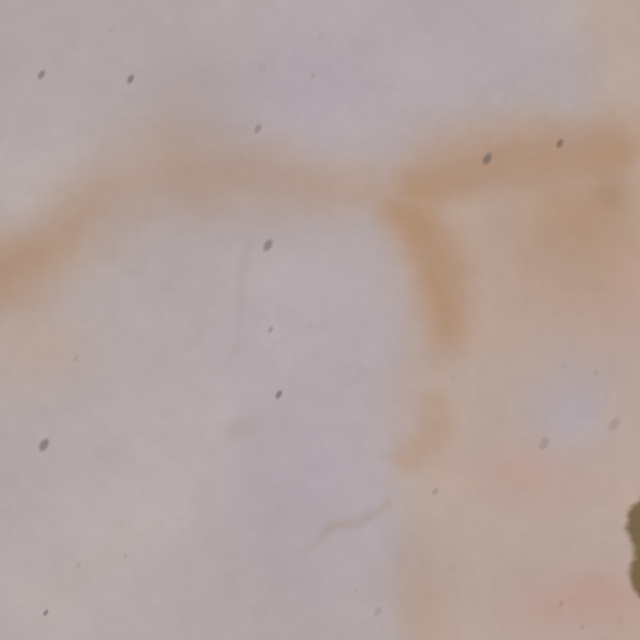
Write a Shadertoy shader that draws this texture.

```glsl
// Weathered pale marble: lilac-grey clouds, ochre stains, faint veins and dark pits.

const vec3 GREY  = vec3(0.695, 0.652, 0.652);
const vec3 LILAC = vec3(0.682, 0.642, 0.678);
const vec3 PALE  = vec3(0.728, 0.682, 0.672);
const vec3 BEIGE = vec3(0.720, 0.637, 0.590);
const vec3 TAUPE = vec3(0.650, 0.580, 0.545);
const vec3 OCHRE = vec3(0.680, 0.545, 0.440);
const vec3 ROSE  = vec3(0.725, 0.590, 0.555);
const vec3 OLIVE = vec3(0.420, 0.350, 0.230);
const vec3 PIT   = vec3(0.400, 0.350, 0.350);

float hash(vec2 p) {
    return fract(sin(dot(p, vec2(127.1, 311.7))) * 43758.5453);
}

float noise(vec2 p) {
    vec2 i = floor(p), f = fract(p);
    f = f * f * (3.0 - 2.0 * f);
    return mix(mix(hash(i), hash(i + vec2(1, 0)), f.x),
               mix(hash(i + vec2(0, 1)), hash(i + vec2(1, 1)), f.x), f.y);
}

float fbm(vec2 p) {
    float sum = 0.0, amp = 0.5;
    for (int i = 0; i < 5; i++) {
        sum += amp * noise(p);
        p = mat2(1.6, 1.2, -1.2, 1.6) * p + 7.3;
        amp *= 0.5;
    }
    return sum / 0.97;
}

// Soft elliptical cloud
float blob(vec2 p, vec2 centre, vec2 radius) {
    vec2 d = (p - centre) / radius;
    return exp(-dot(d, d));
}

// Soft stroke along a segment
float stroke(vec2 p, vec2 a, vec2 b, float width) {
    vec2 ab = b - a;
    float t = clamp(dot(p - a, ab) / dot(ab, ab), 0.0, 1.0);
    float d = length(p - a - ab * t) / width;
    return exp(-d * d);
}

// Sparse tilted pits, one candidate per cell
float pits(vec2 p, float cells, float chance) {
    vec2 base = floor(p * cells);
    float mask = 0.0;
    for (int y = -1; y <= 1; y++)
    for (int x = -1; x <= 1; x++) {
        vec2 id = base + vec2(x, y);
        vec2 centre = id + 0.2 + 0.6 * vec2(hash(id + 3.1), hash(id + 8.7));
        vec2 d = p * cells - centre;
        d = vec2(0.85 * d.x - 0.5 * d.y, 0.5 * d.x + 0.85 * d.y);
        float size = mix(0.04, 0.09, hash(id + 5.9));
        float shape = 1.0 - smoothstep(size * 0.4, size * 1.3, length(d * vec2(1.0, 0.6)));
        mask = max(mask, shape * step(hash(id), chance) * hash(id + 1.7));
    }
    return mask;
}

void mainImage(out vec4 fragColor, in vec2 fragCoord) {
    vec2 uv = fragCoord / iResolution.xy;
    vec2 warp = vec2(fbm(uv * 5.0), fbm(uv * 5.0 + 19.0)) - 0.5;
    vec2 p = uv + 0.12 * warp;
    float mottle = fbm(uv * 9.0 + 31.0);

    // Cool ground
    float cool = blob(p, vec2(0.55, 0.87), vec2(0.28, 0.15))
               + blob(p, vec2(0.50, 0.38), vec2(0.16, 0.28));
    vec3 col = mix(GREY, LILAC, clamp(cool, 0.0, 1.0) * 0.85);
    col = mix(col, PALE, 0.35 * smoothstep(0.4, 0.75, fbm(uv * 3.0 + 4.0)));
    float cloud = max(stroke(p, vec2(0.02, 0.04), vec2(0.26, 0.20), 0.09),
                      blob(p, vec2(0.02, 0.73), vec2(0.12, 0.07)));
    col = mix(col, PALE, 0.65 * cloud);
    col = mix(col, TAUPE, 0.28 * blob(p, vec2(0.30, 0.83), vec2(0.10, 0.14)));

    // Warm right side
    float warm = smoothstep(0.56, 0.70, p.x) * (1.0 - smoothstep(0.72, 0.86, p.y - 0.5 * max(p.x - 0.85, 0.0)));
    warm = max(warm, 0.9 * smoothstep(0.84, 0.97, p.x));
    col = mix(col, BEIGE, warm * mix(0.65, 1.0, mottle));
    col = mix(col, BEIGE, 0.7 * blob(p, vec2(0.04, 0.47), vec2(0.11, 0.07)));
    col = mix(col, LILAC, 0.8 * blob(p, vec2(0.91, 0.37), vec2(0.06, 0.08)));
    float rose = blob(p, vec2(0.92, 0.04), vec2(0.10, 0.05))
               + 0.6 * blob(p, vec2(0.83, 0.26), vec2(0.08, 0.05))
               + 0.5 * blob(p, vec2(0.97, 0.54), vec2(0.05, 0.08));
    col = mix(col, ROSE, 0.8 * clamp(rose, 0.0, 1.0));

    // Ochre band and stains
    float band = max(stroke(p, vec2(-0.05, 0.57), vec2(0.30, 0.73), 0.065) * mix(0.75, 0.4, smoothstep(0.0, 0.25, p.x)),
                     0.45 * stroke(p, vec2(0.30, 0.72), vec2(0.60, 0.69), 0.07));
    float stain = max(stroke(p, vec2(0.64, 0.71), vec2(0.93, 0.75), 0.06),
                      stroke(p, vec2(0.63, 0.66), vec2(0.70, 0.51), 0.055));
    stain = max(stain, 0.85 * blob(p, vec2(0.88, 0.64), vec2(0.11, 0.13)));
    stain = max(stain, 0.5 * stroke(p, vec2(0.64, 0.28), vec2(0.69, 0.38), 0.03));
    stain = max(stain, 0.4 * blob(p, vec2(0.64, 0.05), vec2(0.05, 0.08)));
    col = mix(col, OCHRE, max(band, stain * mix(0.55, 1.05, mottle)));
    col = mix(col, OCHRE * 0.95, 0.6 * blob(uv + 0.03 * warp, vec2(0.945, 0.69), vec2(0.025, 0.03)));

    // Faint diagonal veins
    float vein = max(stroke(p, vec2(0.36, 0.10), vec2(0.60, 0.18), 0.010),
                     0.7 * stroke(p, vec2(0.38, 0.35), vec2(0.47, 0.39), 0.018));
    vein = max(vein, 0.5 * stroke(p, vec2(0.38, 0.46), vec2(0.41, 0.63), 0.008));
    vein = max(vein, 0.8 * stroke(p, vec2(0.54, 0.42), vec2(0.58, 0.44), 0.007));
    col = mix(col, TAUPE, 0.5 * vein * smoothstep(0.25, 0.6, mottle));

    // Olive chipped edge, pits and fine grain
    float chip = 0.975 + 0.05 * (fbm(uv * vec2(8.0, 22.0)) - 0.5) + 3.0 * pow(abs(uv.y - 0.16), 2.0);
    col = mix(col, OLIVE, 0.85 * smoothstep(-0.004, 0.012, uv.x - chip));
    col = mix(col, PIT, 0.7 * pits(uv, 11.0, 0.12));
    col = mix(col, TAUPE, 0.5 * pits(uv + 0.37, 17.0, 0.15));
    col += 0.030 * (mottle - 0.5) + 0.022 * (fbm(uv * 45.0) - 0.5);
    col += 0.008 * (noise(uv * 260.0) - 0.5);

    fragColor = vec4(clamp(col, 0.0, 1.0), 1.0);
}
```
